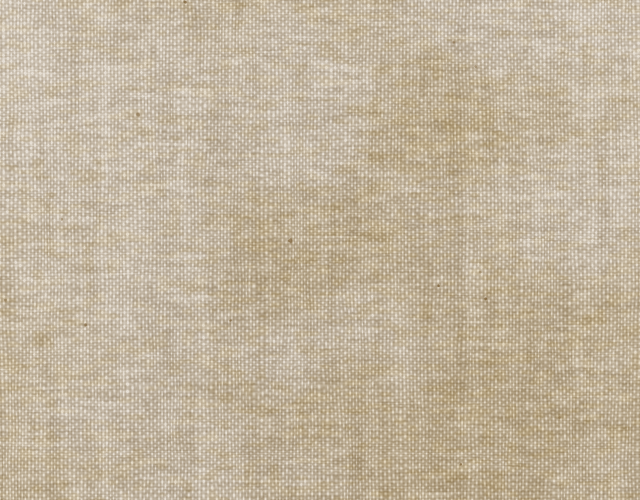
A Shadertoy shader for this texture:

```glsl
// Aged unbleached canvas cloth: staggered rice-shaped thread bumps in a plain weave,
// with uneven yarns, thin pale slubs, soft tan stains and a few brown specks.
// Built from cosines for the weave and value noise for all irregularities.

float hash(vec2 p) {
    vec3 q = fract(vec3(p.xyx) * 0.1031);
    q += dot(q, q.yzx + 33.33);
    return fract((q.x + q.y) * q.z);
}

float noise(vec2 p) {
    vec2 cell = floor(p), f = fract(p);
    f = f * f * (3.0 - 2.0 * f);
    return mix(mix(hash(cell), hash(cell + vec2(1, 0)), f.x),
               mix(hash(cell + vec2(0, 1)), hash(cell + vec2(1, 1)), f.x), f.y);
}

float fbm(vec2 p) {
    float sum = 0.0, amp = 0.5;
    for (int i = 0; i < 5; i++) {
        sum += amp * noise(p);
        p = mat2(0.8, -0.6, 0.6, 0.8) * p * 2.03 + 17.3;
        amp *= 0.5;
    }
    return sum / 0.97;
}

// Brightness of the woven threads, centred on zero
float weave(vec2 p) {
    // Threads wander and vary in spacing, but stay near upright and level
    vec2 drift = vec2(noise(p * vec2(16, 2)), noise(p * vec2(2, 16) + 40.0)) - 0.5;
    vec2 wobble = vec2(noise(p * vec2(60, 14) + 7.0), noise(p * vec2(14, 60) + 80.0)) - 0.5;
    vec2 thread = (p + 0.009 * drift + 0.004 * wobble) * vec2(138, 80);
    float column = floor(thread.x);
    float ridge = 0.5 - 0.5 * cos(6.2832 * thread.x);
    float jitter = 0.22 * (noise(vec2(column * 3.7, thread.y * 0.5)) - 0.5);
    float along = thread.y + 0.5 * mod(column, 2.0) + jitter;
    float bump = cos(6.2832 * along);
    float row = cos(12.5664 * thread.y);

    // Each grain has its own brightness, each yarn its own thickness
    float grain = hash(vec2(column, floor(along + 0.5))) - 0.5;
    float warpYarn = noise(vec2(column + 0.5, p.y * 7.0)) - 0.5;
    float weftYarn = noise(vec2(p.x * 24.0, p.y * 160.0)) - 0.5;
    float shortWeft = noise(vec2(p.x * 85.0, p.y * 190.0) + 15.0) - 0.5;
    float fibre = noise(p * vec2(230, 240) + 30.0) - 0.5;
    return 0.42 * (ridge - 0.5) + 0.30 * ridge * bump + 0.10 * row + 0.28 * ridge * grain
         + 0.20 * warpYarn + 0.24 * weftYarn + 0.20 * shortWeft + 0.20 * fibre;
}

// Darkness of small scattered flecks
float specks(vec2 p, float aspect) {
    float mask = 0.0;
    for (float i = 0.0; i < 14.0; i++) {
        vec2 centre = vec2(hash(vec2(i, 3.1)) * aspect, hash(vec2(i, 8.7)));
        float radius = mix(0.002, 0.006, pow(hash(vec2(i, 5.3)), 3.0));
        float dist = length(p - centre) + 0.003 * (noise(p * 220.0) - 0.5);
        float strength = mix(0.3, 0.75, hash(vec2(i, 12.9)));
        mask = max(mask, strength * (1.0 - smoothstep(radius * 0.4, radius + 0.0015, dist)));
    }
    return mask;
}

void mainImage(out vec4 fragColor, in vec2 fragCoord) {
    vec2 p = fragCoord / iResolution.y;
    float aspect = iResolution.x / iResolution.y;
    vec2 uv = vec2(p.x / aspect, p.y);

    // Broad stains, denser in the middle and lower right
    float blotch = fbm(p * vec2(3.2, 4.0) + 5.0);
    float centre = exp(-9.0 * pow(uv.x - 0.47, 2.0));
    float corner = exp(-7.0 * dot(uv - vec2(0.95, 0.1), uv - vec2(0.95, 0.1)));
    float stain = smoothstep(0.36, 0.78, blotch + 0.08 * centre + 0.1 * corner - 0.04);

    // Uneven dye, with thin pale slubs and faint vertical bands
    float slub = smoothstep(0.70, 0.95, noise(p * vec2(17, 135) + 60.0));
    float band = noise(vec2(p.x * 48.0, p.y * 2.0)) - 0.5;
    float wear = fbm(p * vec2(14, 28) + 90.0) - 0.5;
    float light = 0.575 + weave(p) + 0.15 * slub + 0.12 * band + 0.13 * wear;
    light += 0.08 * (uv.y - 0.5) + 0.08 * (0.5 - centre) - 0.17 * (stain - 0.25);

    // Warm shadows between pale threads, yellowed where stained
    vec3 cloth = mix(vec3(0.63, 0.565, 0.47), vec3(0.87, 0.837, 0.79), clamp(light, -0.25, 1.15));
    float yellowing = stain + 0.8 * smoothstep(0.5, 0.8, noise(p * vec2(40, 90) + 25.0));
    cloth -= yellowing * vec3(0.004, 0.015, 0.046);
    cloth = mix(cloth, vec3(0.45, 0.33, 0.16), specks(p, aspect));

    fragColor = vec4(cloth, 1.0);
}
```
